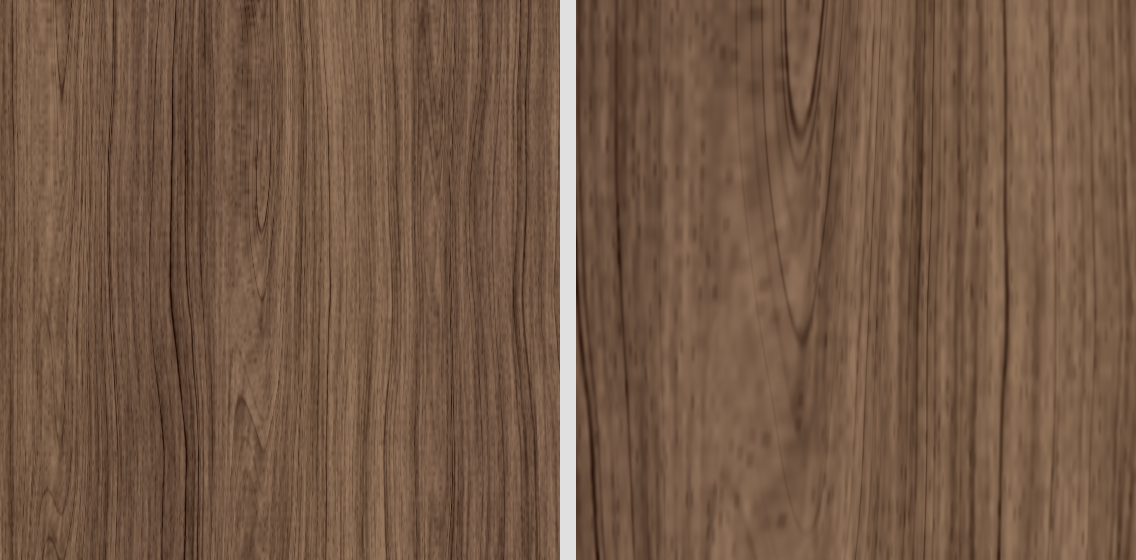
Left, the full canvas; right, a detail of the centre.
Reproduce this texture procedurally as a Shadertoy shader.

```glsl
// Walnut veneer: vertical wavy grain with cathedral figures, dark growth lines and pores.

const vec3 DARK_WALNUT  = vec3(0.28, 0.19, 0.13);
const vec3 LIGHT_WALNUT = vec3(0.53, 0.415, 0.322);
const vec3 PLUM_TINT    = vec3(-0.004, -0.004, 0.006);
const float TAU = 6.2831853;

float hash(vec2 p) {
    return fract(sin(dot(p, vec2(127.1, 311.7))) * 43758.5453);
}

// Value noise from -1 to 1
float noise(vec2 p) {
    vec2 cell = floor(p), f = fract(p);
    f = f * f * (3.0 - 2.0 * f);
    float low  = mix(hash(cell), hash(cell + vec2(1, 0)), f.x);
    float high = mix(hash(cell + vec2(0, 1)), hash(cell + vec2(1, 1)), f.x);
    return 2.0 * mix(low, high, f.y) - 1.0;
}

float fbm(vec2 p) {
    float sum = 0.0, amplitude = 0.6;
    for (int i = 0; i < 3; i++) {
        sum += amplitude * noise(p);
        p = p * vec2(2.1, 1.6) + 17.3;
        amplitude *= 0.55;
    }
    return sum;
}

// Bends the growth field into nested, downward pointing arches
float cathedral(vec2 p, float centre, float width, float slope) {
    float dx = p.x - centre + 0.008 * noise(vec2(p.y * 3.5, centre * 40.0));
    float fade = exp(-dx * dx / (width * width));
    float lift = slope * (p.y + 0.1 + 0.12 * noise(vec2(p.y * 5.0, centre * 90.0)));
    return fade * (sqrt(dx * dx + 0.00008) - dx - lift);
}

// Position across the growth rings
float growthField(vec2 p) {
    float field = p.x;
    field += 0.022 * noise(p * vec2(5.0, 2.2) + 3.7);
    field += 0.007 * noise(p * vec2(14.0, 4.5) + 9.1);
    field += 0.0012 * noise(p * vec2(40.0, 14.0) + 5.3);
    field += cathedral(p, 0.47, 0.060, 0.17);
    field += cathedral(p, 0.11, 0.045, 0.10);
    field += cathedral(p, 0.785, 0.025, 0.06);
    return field;
}

// Sharp dark line with a soft shadow on one side, one per cell
float growthLines(float field, float y, float density, float seed) {
    float cell = floor(field * density);
    float offset = fract(field * density) - mix(0.2, 0.75, hash(vec2(cell, seed)));
    float d = offset / density;
    float thickness = hash(vec2(cell, seed + 1.0));
    float width = mix(0.0009, 0.0021, thickness * thickness);
    float strength = hash(vec2(cell, seed + 2.0));
    strength *= strength * smoothstep(-1.1, 0.1, noise(vec2(cell * 7.3 + seed, y * 2.0)));
    float shadow = 0.40 * exp(-abs(offset) / 0.12) * smoothstep(-0.0005, 0.0015, d);
    return strength * (exp(-d * d / (width * width)) + shadow);
}

// Short dark vertical dashes
float pores(vec2 p, vec2 density) {
    vec2 q = p * density;
    q.y += 9.0 * hash(vec2(floor(q.x), 5.0));
    vec2 cell = floor(q), f = fract(q) - 0.5;
    float present = smoothstep(0.65, 1.0, hash(cell + 31.0));
    float across = 1.0 - smoothstep(0.1, 0.5, abs(f.x));
    float along = 1.0 - smoothstep(0.1, 0.5, abs(f.y));
    return present * across * along;
}

// Long fine fibres, short flecks and faint ripples across the grain
float fibres(vec2 p) {
    float tone = 0.20 * noise(p * vec2(230.0, 4.0));
    tone += 0.17 * noise(p * vec2(370.0, 22.0) + 40.0);
    tone += 0.14 * noise(p * vec2(400.0, 110.0) + 71.0);
    return tone + 0.03 * noise(p * vec2(60.0, 170.0));
}

void mainImage(out vec4 fragColor, in vec2 fragCoord) {
    vec2 p = fragCoord / iResolution.y;
    float field = growthField(p);
    vec2 fibrePoint = vec2(mix(p.x, field, 0.3), p.y);

    // Broad heartwood bands, kept free of the fine figure
    float heart = 0.5 + 0.5 * cos(TAU * (mix(p.x, field, 0.4) - 0.30) / 0.58);

    // Soft streaks that follow the rings
    float tone = 0.97 - 0.33 * heart;
    tone += 0.30 * fbm(vec2(field * 18.0, p.y * 0.6));
    tone += 0.19 * noise(vec2(field * 65.0, p.y * 0.7));
    tone += 0.15 * noise(vec2(field * 140.0, p.y * 1.2));

    // Dark lines, fibres and pores
    tone -= mix(0.75, 0.95, heart) * growthLines(field, p.y, 27.0, 3.0);
    tone -= mix(0.55, 0.75, heart) * growthLines(field, p.y, 58.0, 11.0);
    tone -= 0.45 * growthLines(field, p.y, 105.0, 23.0);
    tone += fibres(fibrePoint);
    tone -= 0.25 * pores(fibrePoint, vec2(320.0, 70.0));

    vec3 color = mix(DARK_WALNUT, LIGHT_WALNUT, clamp(tone, -0.6, 1.2));
    fragColor = vec4(color + PLUM_TINT * heart, 1.0);
}
```
